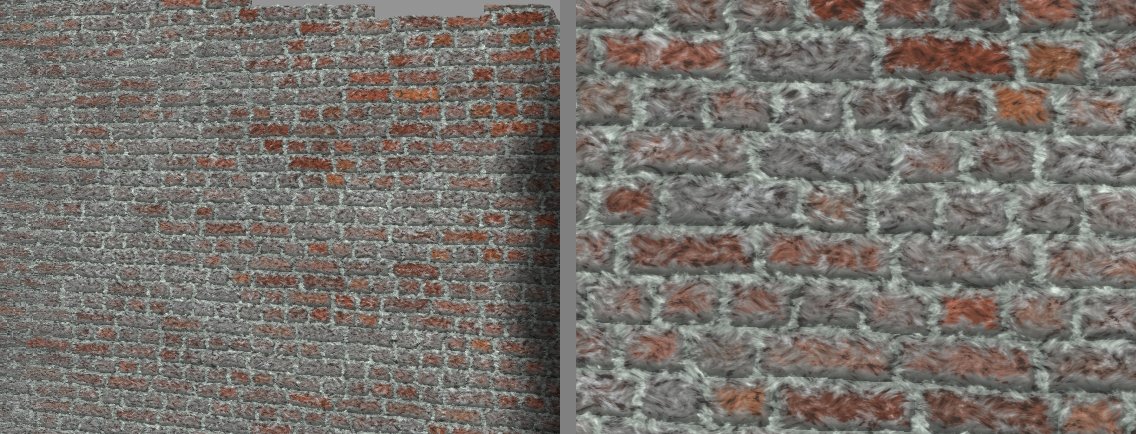
Left: the whole. Right: its middle third, enlarged.
A Shadertoy shader for this texture:

```glsl
// Weathered brick wall in English bond, with pale ragged mortar and torn edges.
#define COURSES 26.0       // brick rows at mid width
#define HEADERS 24.0       // short bricks across
#define HEADER_ASPECT 1.4  // short brick length over course height
#define JOINT 0.115        // half mortar width, in courses
#define ROUGHNESS 0.3      // raggedness of brick edges
#define GRAIN 0.78         // contrast of the surface grain
#define DUST 0.8           // grey film over the bricks
#define TEAR vec2(0.02, 0.01)

const vec3 RED = vec3(0.53, 0.30, 0.23);
const vec3 ORANGE = vec3(0.59, 0.37, 0.25);
const vec3 DULL = vec3(0.47, 0.42, 0.40);
const vec3 FILM = vec3(0.44, 0.455, 0.45);
const vec3 MORTAR = vec3(0.54, 0.57, 0.545);
const vec3 BLOOM = vec3(0.61, 0.63, 0.64);
const vec3 SOOT = vec3(0.20, 0.20, 0.19);
const vec3 BACKDROP = vec3(0.58);

vec2 hash2(vec2 p) {
    vec3 a = fract(p.xyx * vec3(0.1031, 0.1030, 0.0973));
    a += dot(a, a.yzx + 33.33);
    return fract((a.xx + a.yz) * a.zy);
}

// Distance to the nearest scattered point
float cellular(vec2 p) {
    vec2 cell = floor(p), f = p - cell;
    float nearest = 4.0;
    for (int y = -1; y <= 1; y++)
    for (int x = -1; x <= 1; x++) {
        vec2 n = vec2(x, y);
        vec2 d = n + hash2(cell + n) - f;
        nearest = min(nearest, dot(d, d));
    }
    return sqrt(nearest);
}

// Three octaves of cellular noise, averaging about 0.45
float layered(vec2 p) {
    float sum = 0.0, amp = 0.51;
    for (int i = 0; i < 3; i++) {
        sum += amp * cellular(p);
        p = p * 2.1 + 7.3;
        amp *= 0.6;
    }
    return sum;
}

// Difference of two fields: light and dark flecks balance around zero
float flecks(vec2 p) {
    p += 0.3 * sin(p.yx * 1.7 + 1.3 * sin(p * 0.9));
    return layered(p) - layered(p * 0.93 + 41.7);
}

float roundBox(vec2 p, vec2 halfSize) {
    const float corner = 0.1;
    vec2 d = abs(p) - halfSize + corner;
    return length(max(d, 0.0)) + min(max(d.x, d.y), 0.0) - corner;
}

void mainImage(out vec4 fragColor, in vec2 fragCoord) {
    vec2 q = fragCoord / iResolution.xy;
    float patches = flecks(q * vec2(4.0, 5.0) + 3.0) * 0.8;

    // Broken, displaced slivers on the left and upper left
    float damage = smoothstep(0.2, 0.0, q.x + 0.3 * patches);
    float upper = length((q - vec2(0.3, 0.82)) / vec2(0.3, 0.18));
    damage = max(damage, 0.5 * smoothstep(1.0, 0.3, upper + patches));
    vec2 sliver = hash2(floor(q * vec2(85.0, 240.0)));
    vec2 torn = q + damage * (sliver - 0.5) * TEAR;

    // Perspective: courses fan out and bricks lengthen to the right
    float u = HEADERS * log(1.0 + 0.285 * torn.x) / log(1.285);
    float v = COURSES * (torn.y - 0.66) / (0.89 + 0.22 * torn.x) + 0.45;
    v += 0.04 * sin(u * 1.3 + v * 0.8) + 0.02 * sin(u * 3.1 - v * 1.7);
    vec2 wall = vec2(u * HEADER_ASPECT, v);

    // Alternate courses of long and short bricks, with odd exceptions
    float course = floor(v), longCourse = mod(course, 2.0);
    float along = 0.5 * u + 0.25 * longCourse + 0.3 * hash2(vec2(course, 5.0)).x;
    float unit = floor(along);
    float pick = hash2(vec2(unit, course) + 60.0).x;
    float count = pick < mix(0.85, 0.18, longCourse) ? 2.0 : 1.0;
    float inUnit = fract(along) * count;
    vec2 id = vec2(2.0 * unit + floor(inUnit), course);
    vec2 tone = hash2(id + 140.0), jitter = hash2(id + 211.0) - 0.5;
    vec2 size = vec2(2.0 * HEADER_ASPECT / count, 1.0);
    vec2 local = (vec2(fract(inUnit), fract(v)) - 0.5) * size + 0.07 * jitter;

    // Brick shape, and the same shape lifted to cast a shadow below
    float chips = flecks(wall * 2.3);
    float grain = flecks(wall * vec2(3.4, 5.5) + 20.0);
    float rough = ROUGHNESS * (0.5 * chips + 0.5 * grain) + 0.03 * damage;
    vec2 halfSize = 0.5 * size - JOINT;
    float edge = max(0.07, COURSES / iResolution.y);
    float d = roundBox(local, halfSize) + rough;
    float lifted = roundBox(local + vec2(-0.04, 0.12), halfSize) + rough;
    float brick = smoothstep(edge, -edge, d);
    float shadow = smoothstep(edge, -edge, lifted) * (1.0 - brick);

    // Brick colour: redder to the right and above, greyer elsewhere
    vec3 clay = mix(RED, ORANGE, smoothstep(0.5, 1.0, tone.y));
    float age = 0.92 - 0.42 * q.x - 0.25 * q.y + 0.8 * (tone.x - 0.5) + 0.9 * patches;
    clay = mix(clay, DULL, clamp(age, 0.0, 0.95));
    clay *= 0.87 + 0.26 * jitter.x + 0.13;

    // Grey film in worn spots and near the joints, with pale bloom
    float wear = 0.4 * chips + 0.5 * grain + 0.35 * age + 0.6 * patches;
    float film = smoothstep(0.0, 0.45, wear + 0.5 * smoothstep(-0.25, 0.0, d));
    clay = mix(clay, FILM, DUST * film);
    float bloom = smoothstep(0.1, 0.4, flecks(wall * 0.9 + tone * 3.0) + 0.4 * grain);
    clay = mix(clay, BLOOM, 0.5 * bloom);

    // Mortar, grain, shadow line and sunlit upper rim
    vec3 col = mix(MORTAR * (1.0 + 0.45 * chips), clay, brick);
    col *= 1.0 + GRAIN * grain;
    col = mix(col, SOOT, 0.65 * shadow);
    col = mix(col, SOOT, 0.6 * smoothstep(0.2, 0.5, -grain - 0.6 * chips));
    col += 0.06 * brick * smoothstep(-0.14, 0.0, d) * sign(local.y);

    // Grey streaks over the damaged parts
    float streak = hash2(floor(q * vec2(75.0, 300.0)) + 31.0).y;
    col = mix(col, mix(SOOT, BLOOM, streak), 0.22 * damage);

    // Dark right side, softer near the top
    float shade = smoothstep(0.88, 0.99, q.x + 0.1 * patches);
    shade *= mix(1.0, 0.35, smoothstep(0.65, 0.9, q.y));
    col *= (1.0 - 0.62 * shade) * (1.0 + 0.25 * patches);

    // Bare stepped gap along the top
    float gap = 0.012 * step(0.45, q.x) + 0.026 * step(0.67, q.x) * step(q.x, 0.865);
    gap += 0.008 * (hash2(vec2(floor(q.x * 70.0), 9.0)).x - 0.5) * step(0.45, q.x);
    gap += 0.04 * smoothstep(0.98, 1.0, q.x);
    float pixel = 1.0 / iResolution.y;
    col = mix(col, BACKDROP, smoothstep(-pixel, pixel, q.y - 1.0 + gap) * step(0.45, q.x));
    fragColor = vec4(clamp(col, 0.0, 1.0), 1.0);
}
```
